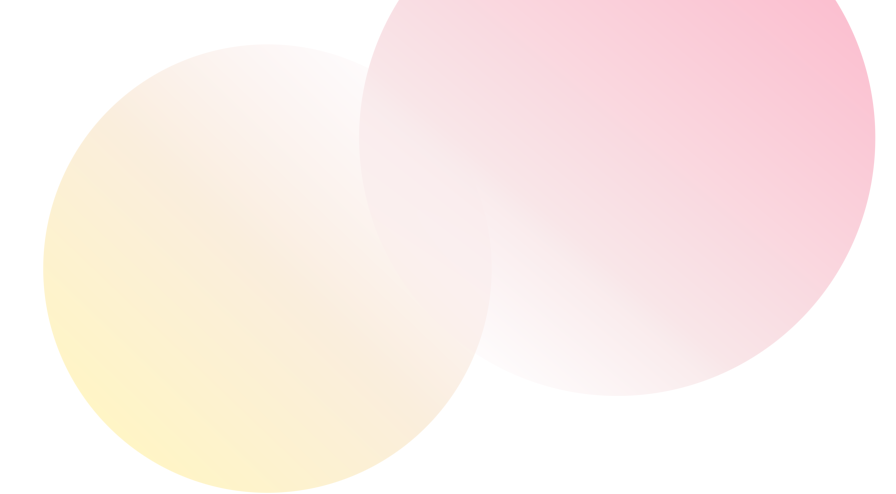
Give the GLSL for this background, as a Shadertoy shader.

```glsl
// Two large overlapping translucent discs on white: a cream one low on the
// left and a rose one rising past the top edge. Each disc is a distance
// function filled with a diagonal tint that fades out toward one side.

const vec3 WHITE  = vec3(1.0);
const vec3 BUTTER = vec3(1.0, 0.96, 0.775);
const vec3 PEACH  = vec3(0.981, 0.932, 0.865);
const vec3 BLUSH  = vec3(0.975, 0.913, 0.918);
const vec3 ROSE   = vec3(0.984, 0.75, 0.815);

// Linear ramp from 0 at a to 1 at b
float ramp(float a, float b, float x) {
    return clamp((x - a) / (b - a), 0.0, 1.0);
}

// Antialiased coverage of a disc
float discMask(vec2 p, vec2 center, float radius, float pixel) {
    float d = length(p - center) - radius;
    return 1.0 - smoothstep(-0.75 * pixel, 0.75 * pixel, d);
}

// Position along a direction, from -1 to 1 across the disc
float discAxis(vec2 p, vec2 center, float radius, vec2 direction) {
    return dot(p - center, normalize(direction)) / radius;
}

void mainImage(out vec4 fragColor, in vec2 fragCoord) {
    // One unit is the canvas height
    float pixel = 1.0 / iResolution.y;
    vec2 p = fragCoord * pixel;
    vec3 color = WHITE;

    // Cream disc, fading toward the upper right
    vec2 creamCenter = vec2(0.5414, 0.4563);
    float creamRadius = 0.4539;
    float s = discAxis(p, creamCenter, creamRadius, vec2(1.0, 1.05));
    vec3 creamTint = mix(BUTTER, PEACH, ramp(-1.0, 0.0, s));
    creamTint = mix(creamTint, BLUSH, ramp(0.0, 0.9, s));
    float creamAlpha = 1.0 - ramp(0.0, 1.17, s);
    color = mix(color, creamTint,
                creamAlpha * discMask(p, creamCenter, creamRadius, pixel));

    // Rose disc, fading toward the lower left
    vec2 roseCenter = vec2(1.2494, 0.721);
    float roseRadius = 0.5225;
    float t = discAxis(p, roseCenter, roseRadius, vec2(0.64, 0.77));
    vec3 roseTint = mix(BLUSH, ROSE, ramp(-0.5, 0.95, t));
    float roseAlpha = ramp(-1.1, -0.4, t);
    color = mix(color, roseTint,
                roseAlpha * discMask(p, roseCenter, roseRadius, pixel));

    fragColor = vec4(color, 1.0);
}
```
